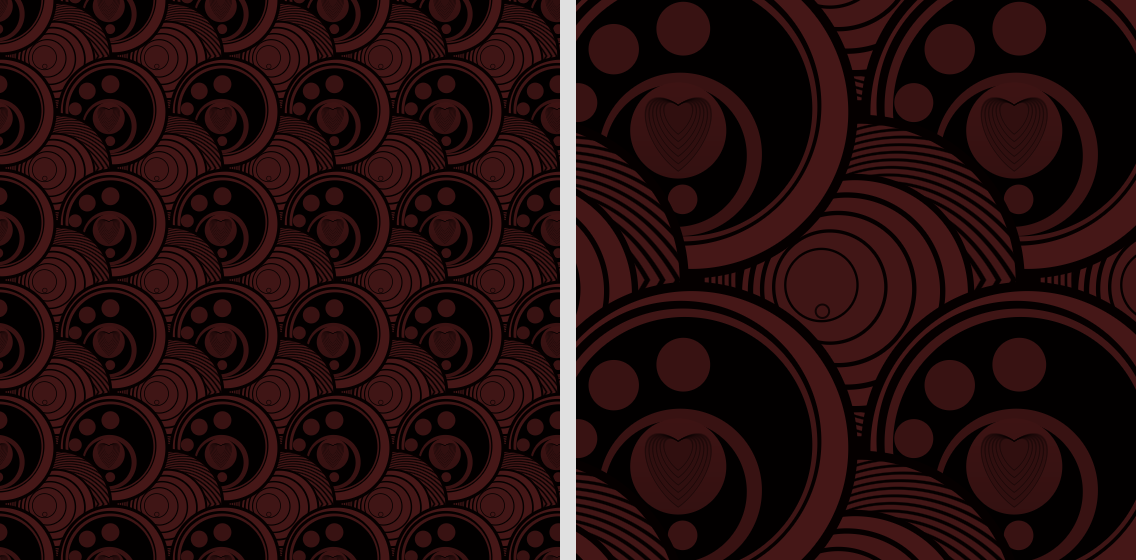
Left: the whole. Right: its middle third, enlarged.
This pattern is drawn by a WebGL 1 fragment shader. Its source:

```glsl
precision highp float;
uniform vec2 u_resolution;

const vec3 INK = vec3(0.02, 0.0, 0.0);
const vec3 MAROON = vec3(0.22, 0.07, 0.07);
const vec3 RUST = vec3(0.27, 0.09, 0.09);

// Width of one pixel, in cells
float pixelSize() {
  return 5.0 / min(u_resolution.x, u_resolution.y);
}

float fill(float dist) {
  return clamp(0.5 - dist / pixelSize(), 0.0, 1.0);
}

float disc(vec2 p, vec2 center, float radius) {
  return fill(length(p - center) - radius);
}

// Sheared circle with its notch at the origin
float heartDistance(vec2 p, float size) {
  p.x = abs(p.x);
  return length(vec2(p.x, p.y + size - 0.7 * p.x)) - size;
}

vec3 heartBall(vec3 color, vec2 p) {
  color = mix(color, MAROON * (1.0 + 0.6 * p.y), disc(p, vec2(0.0), 0.143));
  vec2 h = p - vec2(0.0, 0.075);
  color = mix(color, vec3(0.19, 0.06, 0.06), fill(heartDistance(h, 0.098)));
  for (int i = 0; i < 6; i++) {
    float d = heartDistance(h, 0.098 - 0.011 * float(i));
    color = mix(color, INK, 0.4 * fill(abs(d) - 0.002));
  }
  return color;
}

vec3 medallion(vec2 p) {
  // Eccentric rim, thickest at the lower right
  vec3 color = mix(INK, RUST, disc(p, vec2(0.0), 0.467));
  color = mix(color, INK, disc(p, vec2(-0.031, 0.02), 0.418));
  color = mix(color, RUST * 0.92, disc(p, vec2(-0.025, 0.015), 0.4));
  color = mix(color, INK * 0.3, disc(p, vec2(-0.02, 0.01), 0.38));

  // Crescent
  color = mix(color, MAROON, disc(p, vec2(-0.033, -0.126), 0.243));
  color = mix(color, INK * 0.3, disc(p, vec2(-0.047, -0.13), 0.212));

  // Balls
  float balls = disc(p, vec2(-0.024, 0.248), 0.08);
  balls = max(balls, disc(p, vec2(-0.231, 0.187), 0.075));
  balls = max(balls, disc(p, vec2(-0.338, 0.028), 0.058));
  balls = max(balls, disc(p, vec2(-0.026, -0.26), 0.044));
  color = mix(color, MAROON, balls);
  return heartBall(color, p - vec2(-0.039, -0.055));
}

vec3 shell(vec2 p) {
  // Feathered border, fine at the top and broad at the right
  float radius = length(p);
  float angle = min(abs(atan(p.y, p.x)), 1.8);
  float density = 22.0 + 16.0 * angle;
  float phase = 6.0 * angle + (radius - 0.46) * density;
  float stripe = abs(fract(phase) - 0.5);
  float feather = clamp(0.5 + (0.31 - stripe) / (pixelSize() * (density + 13.0)), 0.0, 1.0);
  vec3 color = mix(INK, RUST * 0.95, feather * fill(radius - 0.465));

  // Nested discs, crowded towards the lower left
  for (int i = 0; i < 5; i++) {
    float k = 4.0 - float(i);
    vec2 center = vec2(-0.113 + 0.025 * k, -0.015 - 0.006 * k);
    float size = 0.104 + 0.058 * k;
    color = mix(color, INK, disc(p, center, size + 0.007 + 0.003 * k));
    color = mix(color, RUST * (0.92 + 0.02 * k), disc(p, center, size));
  }
  float eye = abs(length(p - vec2(-0.11, -0.093)) - 0.02);
  return mix(color, INK, 0.8 * fill(eye - 0.003));
}

void main() {
  vec2 cell = fract(gl_FragCoord.xy / u_resolution * 5.0 - vec2(0.01, 0.0));
  vec2 shellPos = cell - 0.5;
  vec2 medalPos = fract(cell + 0.5) - 0.5;
  vec3 shellColor = shell(shellPos);
  vec3 medalColor = medallion(medalPos);

  // The shell overlaps only the medallion at its upper right
  vec3 under = mix(INK, medalColor, disc(medalPos, vec2(0.0), 0.495));
  vec3 shellOnTop = mix(under, shellColor, disc(shellPos, vec2(0.0), 0.492));
  vec3 medalOnTop = mix(shellColor, medalColor, disc(medalPos, vec2(0.0), 0.495));
  float upperRight = step(0.0, shellPos.x) * step(0.0, shellPos.y);
  gl_FragColor = vec4(mix(medalOnTop, shellOnTop, upperRight), 1.0);
}
```
